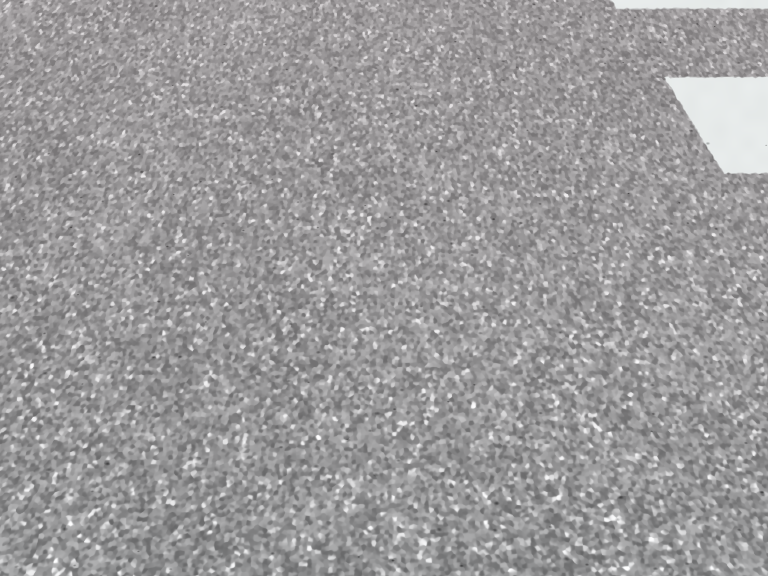
Write a Shadertoy shader that draws this texture.

```glsl
// Grey asphalt seen at a slant, with pale stone grains and two white road stripes.

// Three random values per cell, without sine
vec3 hash3(vec2 p) {
    vec3 q = fract(p.xyx * vec3(0.1031, 0.1030, 0.0973));
    q += dot(q, q.yxz + 33.33);
    return fract((q.xxy + q.yzz) * q.zyx);
}

float valueNoise(vec2 p) {
    vec2 i = floor(p), f = fract(p);
    f = f * f * (3.0 - 2.0 * f);
    return mix(mix(hash3(i).x, hash3(i + vec2(1, 0)).x, f.x),
               mix(hash3(i + vec2(0, 1)).x, hash3(i + vec2(1, 1)).x, f.x), f.y);
}

// Blurred stones: every one has its own tone, tilt and place
float stones(vec2 p) {
    vec2 cell = floor(p);
    float tone = 0.0, total = 0.0;
    for (int y = -1; y <= 1; y++)
    for (int x = -1; x <= 1; x++) {
        vec2 id = cell + vec2(x, y);
        vec3 place = hash3(id + 211.0), look = hash3(id + 517.0);
        vec2 d = p - id - 0.1 - 0.8 * place.xy;
        float a = 3.14159 * place.z;
        d = mat2(cos(a), -sin(a), sin(a), cos(a)) * d * vec2(0.85, 1.2);
        float weight = exp(-4.6 * dot(d, d));
        float pale = 0.27 * smoothstep(0.78, 1.0, look.y);
        tone += weight * (0.24 * (look.x - 0.5) + pale - 0.03);
        total += weight;
    }
    return tone / total;
}

// Sparse small dark pits
float pits(vec2 p) {
    vec2 id = floor(p);
    vec3 h = hash3(id + 83.0);
    vec2 d = (fract(p) - 0.2 - 0.6 * h.xy) * vec2(0.8, 1.2);
    float radius = 0.05 + 0.06 * h.x;
    return step(0.72, h.z) * smoothstep(radius, 0.0, length(d));
}

// Stripe between two heights, with a slanted left edge
float stripe(vec2 p, float low, float high, float left, float slope) {
    float side = (p.x - left - (high - p.y) * slope) * 0.85;
    float inside = min(side, min(p.y - low, high - p.y));
    return smoothstep(-0.002, 0.002, inside);
}

void mainImage(out vec4 fragColor, in vec2 fragCoord) {
    vec2 uv = fragCoord / iResolution.y;
    float centre = 0.5 * iResolution.x / iResolution.y;

    // Grains shrink towards the top
    float scale = 1.0 - 0.38 * uv.y;
    vec2 ground = vec2((uv.x - centre) / scale, -log(scale) / 0.38);

    // Grain, clumps and broad patches
    float tone = stones(ground / 0.0075) * mix(1.25, 0.8, uv.y);
    tone += 0.04 * (valueNoise(ground * 55.0 + 40.0) - 0.5);
    tone += 0.035 * (valueNoise(ground * 5.0 + 9.0) - 0.5);
    tone -= 0.2 * pits(ground * 18.0 + 70.0);

    vec3 asphalt = mix(vec3(0.592, 0.594, 0.598), vec3(0.619, 0.606, 0.611), uv.y);
    vec3 color = asphalt + tone;

    // Worn paint with slightly ragged edges
    vec2 ragged = uv + 0.003 * (vec2(valueNoise(uv * 170.0), valueNoise(uv * 170.0 + 60.0)) - 0.5);
    float paint = max(stripe(ragged, 0.699, 0.866, 1.153, 0.62),
                      stripe(ragged, 0.985, 1.1, 0.99, 0.7));
    vec3 white = vec3(0.905, 0.920, 0.918) + 0.02 * (valueNoise(uv * 40.0) - 0.5);
    white -= 0.25 * pits(uv * 25.0 + 5.0);
    color = mix(color, white, paint);

    fragColor = vec4(clamp(color, 0.0, 1.0), 1.0);
}
```
